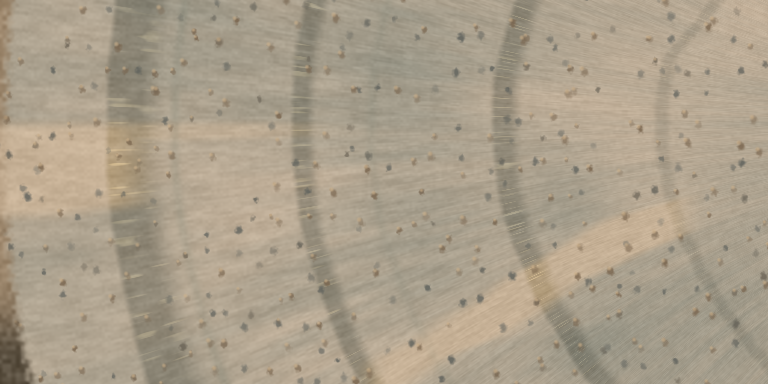
Reproduce this texture procedurally as a Shadertoy shader.

```glsl
// Polished wood cut across the grain: curved growth rings, pale rays and scattered pores.
// Rings follow a family of parabolas (coordinate s); fibres follow the curves at right
// angles to them (coordinate v). Soft tone patches, fibre noise and pores lie on top.

const vec3 COOL_WOOD = vec3(0.575, 0.568, 0.512);
const vec3 WARM_WOOD = vec3(0.765, 0.692, 0.602);
const vec3 RAY_WOOD = vec3(0.795, 0.703, 0.592);
const vec3 RING_SHADE = vec3(0.790, 0.805, 0.800);
const vec3 RING_IN_RAY = vec3(0.890, 0.875, 0.810);
const vec3 BARK = vec3(0.58, 0.47, 0.35);
const vec3 BARK_DARK = vec3(0.34, 0.30, 0.24);
const vec3 PORE_BROWN = vec3(0.47, 0.39, 0.30);
const vec3 PORE_SLATE = vec3(0.37, 0.38, 0.36);
const vec3 PORE_CRUMB = vec3(0.80, 0.69, 0.54);
const float AXIS_Y = 0.68;      // height where the rings stand upright
const float BEND = 0.14;        // ring curvature at the left edge
const float BEND_GROWTH = 0.32; // added curvature toward the right
const float PORE_CELL = 0.066;
const float PORE_SHARE = 0.50;
const float RING_EDGE = 0.010;

// Dark rings: position, width, strength
const vec3 RINGS[4] = vec3[4](
    vec3(0.278, 0.125, 0.95), vec3(0.760, 0.052, 0.95),
    vec3(1.283, 0.062, 0.90), vec3(1.706, 0.036, 0.45));

// Tone patches: centre, radius, warmth
const vec4 PATCHES[10] = vec4[10](
    vec4(0.50, 0.90, 0.20, -0.28), vec4(1.10, 0.85, 0.22, -0.28),
    vec4(1.56, 0.70, 0.20, 0.28), vec4(1.47, 0.50, 0.13, -0.44),
    vec4(1.08, 0.38, 0.18, -0.30), vec4(1.55, 0.11, 0.15, -0.40),
    vec4(0.16, 0.25, 0.22, -0.12), vec4(0.62, 0.40, 0.20, 0.16),
    vec4(1.95, 0.95, 0.14, 0.22), vec4(1.87, 0.15, 0.20, -0.25));

float hash(vec2 p) {
    return fract(sin(dot(p, vec2(127.1, 311.7))) * 43758.5453);
}

float noise(vec2 p) {
    vec2 i = floor(p), f = fract(p);
    f = f * f * (3.0 - 2.0 * f);
    return mix(mix(hash(i), hash(i + vec2(1, 0)), f.x),
               mix(hash(i + vec2(0, 1)), hash(i + vec2(1, 1)), f.x), f.y);
}

// Soft interval from a to b
float band(float x, float a, float b, float soft) {
    return smoothstep(a - soft, a + soft, x) * (1.0 - smoothstep(b - soft, b + soft, x));
}

// One staggered grid of pores, each a soft pit, some with a pale crumb beside it
vec3 addPores(vec3 col, vec2 p, float cell, float seed, float px) {
    vec2 q = p / cell;
    q.x += 0.37 * floor(q.y);
    vec2 id = floor(q) + seed;
    if (hash(id) > PORE_SHARE) return col;
    vec2 centre = 0.2 + 0.6 * vec2(hash(id + 3.1), hash(id + 7.7));
    vec2 d = (fract(q) - centre) * cell;
    float kind = hash(id + 11.3);
    float radius = mix(0.006, 0.0115, hash(id + 17.9));
    float dist = length(d * vec2(1.0, 0.85)) + 0.006 * (noise(p * 170.0) - 0.5);
    float pit = 1.0 - smoothstep(radius * 0.3, radius + px, dist);
    vec3 pitColour = mix(PORE_BROWN, PORE_SLATE, smoothstep(0.4, 0.7, kind));
    col = mix(col, pitColour, pit * mix(0.30, 0.85, hash(id + 23.0)));
    vec2 side = radius * vec2(kind - 0.7, 0.8);
    float crumb = 1.0 - smoothstep(radius * 0.1, radius * 0.6 + px, length(d - side));
    return mix(col, PORE_CRUMB, crumb * 0.6 * step(kind, 0.55));
}

void mainImage(out vec4 fragColor, in vec2 fragCoord) {
    float px = 1.0 / iResolution.y;
    vec2 p = fragCoord * px;

    // Ring coordinate s and fibre coordinate v
    float d = p.y - AXIS_Y;
    float s = (p.x - BEND * d * d) / (1.0 + BEND_GROWTH * d * d);
    float v = d * exp(2.0 * BEND * p.x + BEND_GROWTH * p.x * p.x);
    s -= 0.07 * smoothstep(0.82, 1.0, p.y) * smoothstep(1.5, 1.75, p.x);
    s += 0.008 * (noise(vec2(3.0 * s, 7.0 * v)) - 0.5);
    float right = smoothstep(0.8, 1.8, p.x);
    float streak = noise(vec2(3.0 * s, mix(14.0, 8.0, right) * v));
    float wisp = noise(vec2(6.0 * s + 9.0, 24.0 * v));
    float fibre = noise(vec2(14.0 * s, 46.0 * v));
    float fine = noise(vec2(38.0 * s, 110.0 * v));

    // Broad warm and cool tones
    float tone = 0.58 + 0.26 * (noise(p * 4.0 + 5.0) - 0.5)
               + 0.26 * (streak - 0.5) + 0.22 * (wisp - 0.5) * (1.0 - 0.4 * right);
    for (int i = 0; i < 10; i++) {
        vec2 e = (p - PATCHES[i].xy) / PATCHES[i].z;
        tone += PATCHES[i].w * exp(-dot(e, e));
    }
    vec3 col = mix(COOL_WOOD, WARM_WOOD, clamp(tone, 0.0, 1.0));

    // Pale rays along the fibres
    float leftRay = band(v, -0.25, 0.0, 0.025) * (1.0 - smoothstep(0.28, 0.46, p.x));
    float thinRay = band(v, -0.055, 0.0, 0.018) * (1.0 - smoothstep(0.60, 1.0, p.x));
    float lowTop = mix(-1.10, -0.87, smoothstep(1.2, 1.6, p.x));
    float lowRay = band(v + 0.10 * (streak - 0.5), -1.36, lowTop, 0.06)
                 * band(p.x, 0.96, 1.79, 0.06);
    float ray = max(max(leftRay, 0.7 * thinRay), lowRay);
    col = mix(col, RAY_WOOD, 0.8 * ray);

    // Dark rings with thin pale ticks across them
    float tick = smoothstep(0.70, 0.95, noise(vec2(13.0 * s, 100.0 * v + 31.0)));
    for (int i = 0; i < 4; i++) {
        float t = s - RINGS[i].x, w = RINGS[i].y;
        float ring = smoothstep(-RING_EDGE, RING_EDGE, t)
                   * (1.0 - smoothstep(0.6 * w, 1.3 * w, t)) * RINGS[i].z;
        ring *= 0.82 + 0.36 * wisp;
        col *= mix(vec3(1.0), mix(RING_SHADE, RING_IN_RAY, ray), ring);
        col += vec3(0.11, 0.10, 0.07) * tick * ring;
    }

    // Faint growth lines
    float lines = exp(-pow((s - 0.455) / 0.013, 2.0)) + 0.7 * exp(-pow((s - 0.965) / 0.013, 2.0));
    col *= 1.0 - vec3(0.075, 0.055, 0.055) * lines * (0.2 + wisp);

    // Fibre grain and dull speckle
    col += 0.045 * (fibre - 0.5) * (1.0 - 0.4 * right) + 0.050 * (fine - 0.45);
    col += 0.030 * (noise(p * 130.0) - 0.5);

    // Pores in two overlapping grids
    col = addPores(col, p, PORE_CELL, 0.0, px);
    col = addPores(col, p + vec2(0.031, 0.047), PORE_CELL * 1.27, 61.0, px);

    // Speckled bark on the left, darkest in the lower corner
    float rough = noise(p * 85.0);
    float corner = 1.0 - smoothstep(0.06, 0.30, p.y);
    float bark = 1.0 - smoothstep(-0.004, 0.030, s + 0.016 * (rough - 0.5));
    vec3 barkColour = mix(BARK, BARK_DARK, corner) + 0.14 * (rough - 0.5);
    float barkDepth = mix(0.65, 0.95, corner) * (1.0 - 0.65 * leftRay);
    col = mix(col, barkColour, bark * barkDepth);

    fragColor = vec4(clamp(col, 0.0, 1.0), 1.0);
}
```
